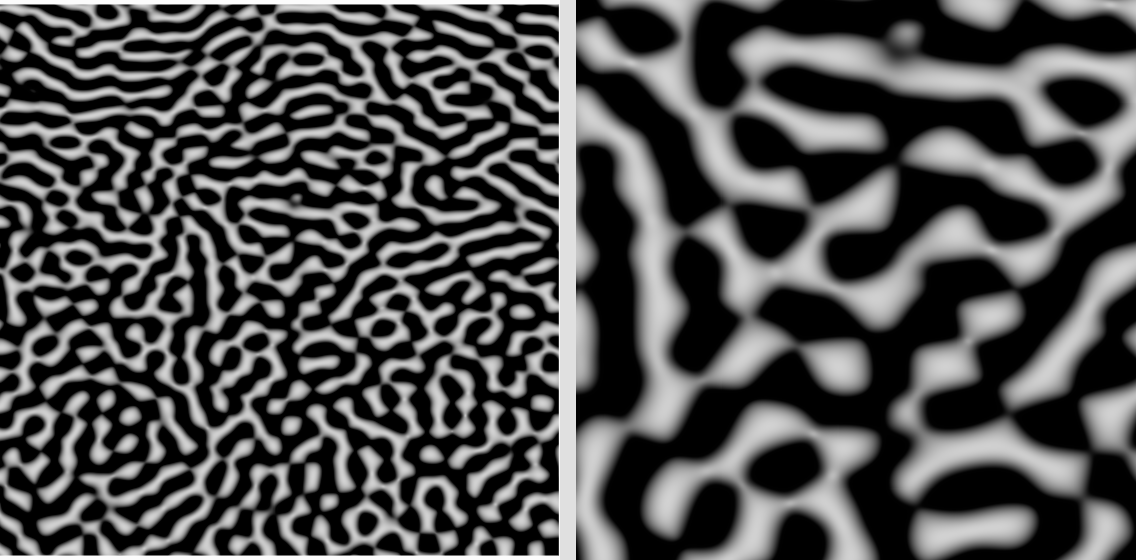
Left, the full canvas; right, a detail of the centre.
Give the GLSL for this pattern, as a three.js fragment shader.

```glsl
// Labyrinth of soft grey ridges on black, as left by a reaction-diffusion process.
// Sparse wavelets of one wavelength are summed, then divided by their local
// amplitude so that every ridge reaches a similar brightness.
#define RIDGES_ACROSS 20.0   // wavelengths over the width
#define RIDGES_UP 21.0       // wavelengths per unit height at the bottom
#define TIGHTENING 3.5       // finer ridges towards the top
#define CELL 1.4             // wavelet cell, in wavelengths
#define SPREAD 1.0           // wavelet radius, in wavelengths
#define TILT 1.37            // main wave direction, in radians
#define FLOOR 0.15           // softens pinched crossings
#define MARGIN vec2(0.0022, 0.0080)

varying vec2 vUv;

const float TAU = 6.2831853;
const vec3 RIDGE_TINT = vec3(1.0);
const vec3 MARGIN_COLOR = vec3(0.99);

vec3 hash3(vec2 p) {
  vec3 q = fract(p.xyx * vec3(0.1031, 0.1030, 0.0973));
  q += dot(q, q.yxz + 33.33);
  return fract((q.xxy + q.yzz) * q.zyx);
}

float cornerSlope(vec2 corner, vec2 offset) {
  float a = TAU * hash3(corner + 71.0).x;
  return dot(vec2(cos(a), sin(a)), offset);
}

float gradientNoise(vec2 p) {
  vec2 i = floor(p), f = p - i;
  vec2 u = f * f * f * (f * (f * 6.0 - 15.0) + 10.0);
  vec2 e = vec2(1.0, 0.0);
  return mix(mix(cornerSlope(i, f), cornerSlope(i + e, f - e), u.x),
             mix(cornerSlope(i + e.yx, f - e.yx), cornerSlope(i + 1.0, f - 1.0), u.x), u.y);
}

// Height in x, slope per radian of phase in yz.
vec3 waveletField(vec2 p) {
  vec2 home = floor(p / CELL);
  vec3 sum = vec3(0.0);
  for (int y = -2; y <= 2; y++) {
    for (int x = -2; x <= 2; x++) {
      vec2 cell = home + vec2(float(x), float(y));
      // Near-level ridges at the top, freely turning ones at the bottom
      float rise = clamp(cell.y * CELL / (RIDGES_UP + TIGHTENING), 0.0, 1.0);
      float heading = TILT + mix(4.0, 1.2, rise) * gradientNoise(cell * 0.21 + 5.3);
      float scatter = mix(3.0, 1.7, rise);
      for (int n = 0; n < 2; n++) {
        vec3 h = hash3(cell + 40.0 + 113.0 * float(n));
        vec3 g = hash3(cell + 307.0 + 59.0 * float(n));
        vec2 d = p - (cell + h.xy) * CELL;
        float angle = heading + scatter * (h.z - 0.5);
        vec2 dir = vec2(cos(angle), sin(angle));
        float phase = TAU * (dot(d, dir) + g.x);
        float weight = exp(-0.5 * dot(d, d) / (SPREAD * SPREAD));
        float wave = weight * cos(phase);
        vec2 slope = -weight * sin(phase) * dir - wave * d / (TAU * SPREAD * SPREAD);
        sum += vec3(wave, slope);
      }
    }
  }
  return sum;
}

void main() {
  // Ridge space: one unit is one wavelength
  vec2 p = vec2(vUv.x * RIDGES_ACROSS, vUv.y * (RIDGES_UP + TIGHTENING * vUv.y));

  // Even out the amplitude
  vec3 field = waveletField(p);
  float ridge = field.x / sqrt(dot(field, field) + FLOOR);

  // Tone: rounded crests, linear flanks, a soft toe into black
  float tone = 0.215 + 0.74 * ridge - 0.13 * ridge * ridge;
  tone = 0.5 * (tone + sqrt(tone * tone + 0.0012));
  vec3 color = RIDGE_TINT * tone;

  // White strips along the top, bottom and right edges
  float fromEdge = min(min(vUv.y, 1.0 - vUv.y) - MARGIN.y, 1.0 - vUv.x - MARGIN.x);
  color = mix(MARGIN_COLOR, color, smoothstep(-0.001, 0.001, fromEdge));

  gl_FragColor = vec4(color, 1.0);
}
```
